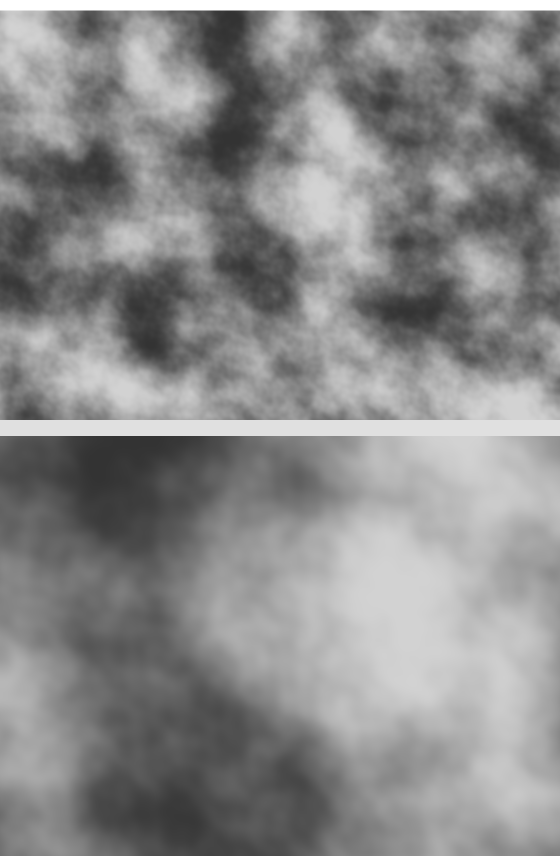
Top: the whole. Bottom: its middle third, enlarged.
A Shadertoy shader for this texture:

```glsl
// Soft grey cloud noise below a thin white band along the top edge.

#define CELLS_PER_HEIGHT 4.5
#define OCTAVES 5
#define GAIN 0.52
#define MEAN_GREY 0.512
#define CONTRAST 0.63
#define SOFTENING 0.6
#define DIAGONAL_STRETCH 1.15
#define BAND_BOTTOM 0.975
#define SEED vec2(31.0, 12.0)

const float TAU = 6.2831853;

float hash(vec2 p) {
    return fract(sin(dot(p, vec2(127.1, 311.7))) * 43758.5453);
}

// Slope contribution of one lattice corner with a random unit gradient
float cornerSlope(vec2 cell, vec2 corner, vec2 local) {
    float angle = TAU * hash(cell + corner);
    return dot(vec2(cos(angle), sin(angle)), local - corner);
}

// Gradient noise centred on zero
float gradientNoise(vec2 p) {
    vec2 cell = floor(p);
    vec2 f = fract(p);
    vec2 blend = f * f * f * (f * (f * 6.0 - 15.0) + 10.0);
    float low = mix(cornerSlope(cell, vec2(0, 0), f),
                    cornerSlope(cell, vec2(1, 0), f), blend.x);
    float high = mix(cornerSlope(cell, vec2(0, 1), f),
                     cornerSlope(cell, vec2(1, 1), f), blend.x);
    return mix(low, high, blend.y);
}

// Sum of octaves, each doubled in frequency and shifted
float clouds(vec2 p) {
    float sum = 0.0;
    float amplitude = 1.0;
    for (int i = 0; i < OCTAVES; i++) {
        sum += amplitude * gradientNoise(p);
        p = 2.0 * p + vec2(5.3, 9.7);
        amplitude *= GAIN;
    }
    return sum;
}

// Lengthens shapes along the diagonal that falls to the right
vec2 stretchDiagonally(vec2 p) {
    const vec2 falling = vec2(0.70711, -0.70711);
    return p + falling * dot(p, falling) * (1.0 / DIAGONAL_STRETCH - 1.0);
}

void mainImage(out vec4 fragColor, in vec2 fragCoord) {
    vec2 uv = fragCoord / iResolution.y;
    float cloud = clouds(stretchDiagonally(uv) * CELLS_PER_HEIGHT + SEED);

    // Hold back the brightest and darkest spots
    cloud = clamp(cloud, -0.74, 0.74);
    cloud *= 1.0 - SOFTENING * cloud * cloud;
    float grey = MEAN_GREY + CONTRAST * cloud;

    // White band with a one-pixel soft edge
    float halfPixel = 0.5 / iResolution.y;
    float band = smoothstep(BAND_BOTTOM - halfPixel, BAND_BOTTOM + halfPixel, uv.y);
    grey = mix(grey, 1.0, band);

    fragColor = vec4(vec3(grey), 1.0);
}
```
